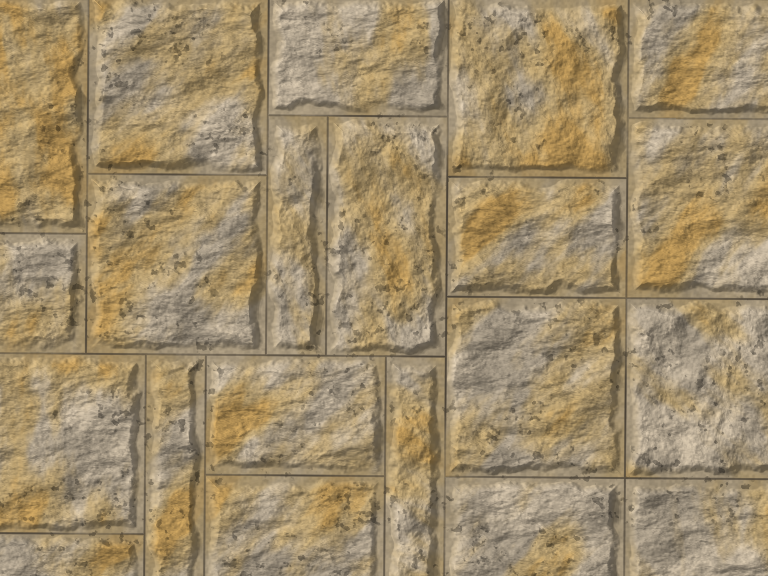
A WebGL 2 fragment shader for this texture:

```glsl
#version 300 es
precision highp float;

uniform vec2 u_resolution;
out vec4 fragColor;

// Layout, in wall units
const float UNITS_HIGH = 9.6;
const vec2 BLOCK = vec2(14.0, 10.0);
const vec2 VIEW_OFFSET = vec2(0.6, 0.28);
const float TILT = 0.008;
const float SPLIT_CHANCE = 0.38;

// Stone profile
const float MARGIN = 0.09;
const float BEVEL = 0.15;
const float FACE_HEIGHT = 0.14;
const float ROUGHNESS = 0.36;
const float LEDGES = 0.16;
const float JOINT_HALF_WIDTH = 0.012;

// Light
const vec3 SUN = vec3(-0.74, 0.48, 0.66);
const float AMBIENT = 0.64;
const float SUN_POWER = 0.60;
const float SHADOW = 0.75;

// Colours
const vec3 PALE = vec3(0.705, 0.650, 0.565);
const vec3 GREY = vec3(0.590, 0.545, 0.475);
const vec3 OCHRE = vec3(0.675, 0.580, 0.400);
const vec3 RUST = vec3(0.68, 0.52, 0.26);
const vec3 DRAFT = vec3(0.60, 0.535, 0.415);
const vec3 JOINT = vec3(0.27, 0.24, 0.20);

float hash(vec2 p) {
    vec3 q = fract(p.xyx * 0.1031);
    q += dot(q, q.yzx + 33.33);
    return fract((q.x + q.y) * q.z);
}

float noise(vec2 p) {
    vec2 cell = floor(p), f = p - cell;
    f = f * f * f * (f * (f * 6.0 - 15.0) + 10.0);
    vec2 e = vec2(0.0, 1.0);
    return mix(mix(hash(cell), hash(cell + e.yx), f.x),
               mix(hash(cell + e), hash(cell + 1.0), f.x), f.y);
}

float fbm(vec2 p, int octaves) {
    float sum = 0.0, amp = 0.5, total = 0.0;
    for (int i = 0; i < octaves; i++) {
        sum += amp * noise(p);
        total += amp;
        amp *= 0.52;
        p = mat2(1.6, 1.2, -1.2, 1.6) * p + 17.3;
    }
    return sum / total;
}

// Splits a block of wall into whole-unit stones; returns corners lo.xy, hi.zw
vec4 findStone(vec2 p) {
    vec2 lo = floor(p / BLOCK) * BLOCK, hi = lo + BLOCK;
    for (int i = 0; i < 10; i++) {
        vec2 size = hi - lo;
        vec2 key = lo * 7.0 + hi * 3.0 + 211.0;
        bool small = max(size.x, size.y) < 4.5 && size.x * size.y < 9.5;
        if (small && (min(size.x, size.y) < 1.5 || hash(key) > SPLIT_CHANCE)) break;
        bool upright = small ? size.x < size.y
                             : size.x > size.y * mix(0.7, 1.4, hash(key + 31.0));
        int axis = upright ? 0 : 1;
        float s = size[axis];
        float cut = lo[axis] + clamp(round(s * mix(0.3, 0.7, hash(key + 67.0))), 1.0, s - 1.0);
        if (p[axis] < cut) hi[axis] = cut; else lo[axis] = cut;
    }
    return vec4(lo, hi);
}

float edgeDistance(vec2 p, vec4 stone) {
    vec2 d = min(p - stone.xy, stone.zw - p);
    return min(d.x, d.y);
}

// How far the split face has risen from the flat dressed margin
float faceMask(vec2 p, vec4 stone) {
    float ragged = (fbm(p * 2.3 + stone.xy * 5.0, 4) - 0.5) * 0.26;
    return smoothstep(MARGIN, MARGIN + BEVEL, edgeDistance(p, stone) + ragged);
}

float height(vec2 p, vec4 stone, float seed, int octaves) {
    vec2 bedding = mix(vec2(1.3), vec2(1.0, 1.8), step(0.45, seed));
    vec2 q = p * bedding + seed * 90.0;
    q += 0.12 * vec2(noise(q * 1.7 + 40.0), noise(q * 1.7 + 80.0));
    float rock = fbm(q, octaves);
    float ledge = abs(fbm(q * 0.8 + 23.0, 3) - 0.5);
    float face = FACE_HEIGHT + ROUGHNESS * (rock - 0.5) - LEDGES * ledge;
    return mix(0.05 * rock, face + 0.03, faceMask(p, stone));
}

float sunlight(vec2 p, vec4 stone, float seed) {
    vec3 sun = normalize(SUN);
    vec2 e = vec2(0.022, 0.0);
    float h = height(p, stone, seed, 6);
    vec2 slope = vec2(height(p + e, stone, seed, 6), height(p + e.yx, stone, seed, 6)) - h;
    float diffuse = max(dot(normalize(vec3(-slope / e.x, 1.0)), sun), 0.0);
    // Soft cast shadow
    float blocked = 0.0;
    for (int i = 1; i <= 5; i++) {
        float t = 0.055 * float(i);
        float rise = height(p + sun.xy * t, stone, seed, 3) - h - sun.z * t;
        blocked = max(blocked, smoothstep(-0.01, 0.08, rise));
    }
    return AMBIENT + SUN_POWER * diffuse * (1.0 - SHADOW * blocked);
}

vec3 stoneColour(vec2 p, vec4 stone, float seed) {
    float turn = (seed - 0.5) * 2.2;
    vec2 q = mat2(cos(turn), sin(turn), -sin(turn), cos(turn)) * p;
    float stain = fbm(q * vec2(1.3, 0.6) + seed * 70.0, 5) + (fract(seed * 13.0) - 0.5) * 0.14;
    vec3 colour = mix(GREY, PALE, smoothstep(0.30, 0.64, fbm(p * 1.4 + seed * 33.0, 5)));
    colour = mix(colour, OCHRE, 0.9 * smoothstep(0.38, 0.62, stain));
    colour = mix(colour, RUST, 0.6 * smoothstep(0.60, 0.76, stain));
    colour = mix(DRAFT, colour, 0.5 + 0.5 * faceMask(p, stone));
    // Grain and small dark pits
    colour *= 0.94 + 0.12 * noise(p * 21.0);
    float pits = smoothstep(0.66, 0.80, fbm(p * 8.0 + 9.0, 3)) * smoothstep(0.4, 0.65, noise(p * 1.3));
    return colour * (1.0 - 0.3 * pits);
}

void main() {
    float pixel = UNITS_HIGH / u_resolution.y;
    vec2 p = gl_FragCoord.xy * pixel + VIEW_OFFSET;
    p += TILT * vec2(-p.y, p.x);

    vec4 stone = findStone(p);
    float seed = hash(stone.xy * 5.0 + stone.zw * 11.0 + 307.0);
    vec3 colour = stoneColour(p, stone, seed) * sunlight(p, stone, seed);

    float gap = 1.0 - smoothstep(JOINT_HALF_WIDTH - 0.5 * pixel, JOINT_HALF_WIDTH + pixel, edgeDistance(p, stone));
    colour = mix(colour, JOINT, gap * mix(0.3, 1.0, noise(p * 0.9 + 50.0)));
    fragColor = vec4(colour, 1.0);
}
```
